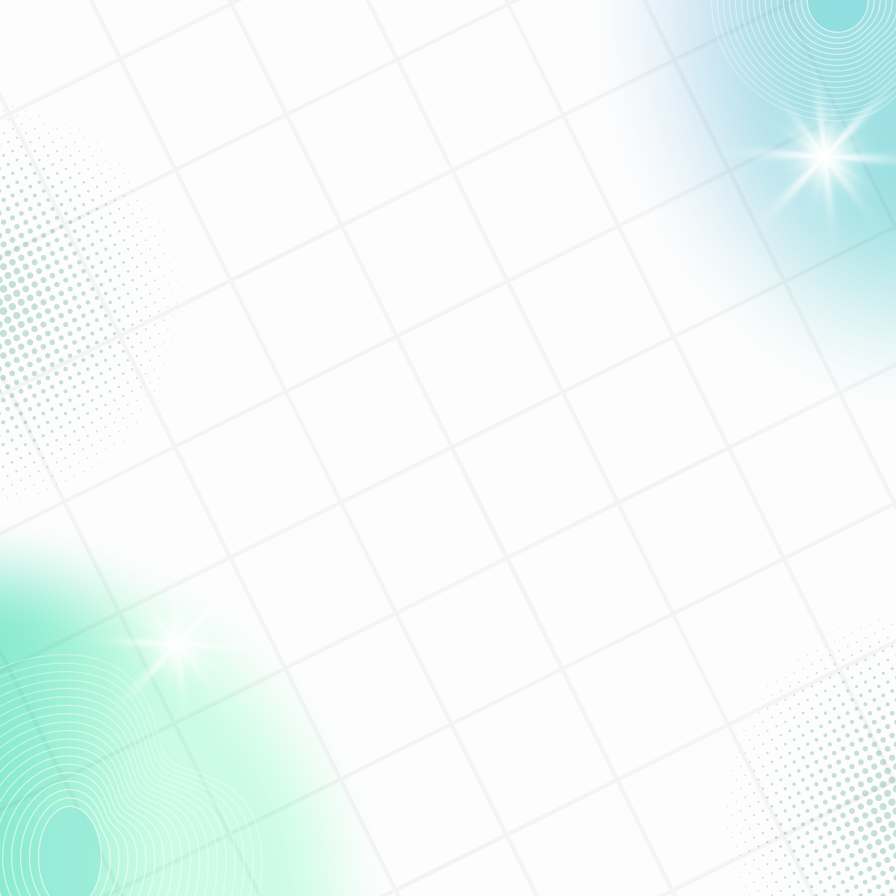
This background is drawn by a Shadertoy shader. Its source:

```glsl
const vec3 PAPER = vec3(0.992);
const vec3 SKY = vec3(0.76, 0.87, 0.95);
const vec3 TEAL = vec3(0.62, 0.88, 0.89);
const vec3 MINT = vec3(0.54, 0.92, 0.81);
const vec3 PALE_MINT = vec3(0.80, 0.99, 0.90);
const vec3 DOT_COLOR = vec3(0.77, 0.88, 0.85);
const vec3 TEAL_POOL = vec3(0.55, 0.87, 0.87);
const vec3 MINT_POOL = vec3(0.59, 0.92, 0.85);

const float GRID_ANGLE = 0.4616;
const float GRID_PITCH = 0.1382;
const vec2 GRID_ORIGIN = vec2(0.5043, 0.5009);
const float GRID_HALF_WIDTH = 0.0022;
const float GRID_SHADE = 0.036;

const float DOT_PITCH = 0.0111;
const float DOT_SIZE = 0.43;
const float CONTOUR_HALF_WIDTH = 0.0007;
const float CONTOUR_OPACITY = 0.6;

mat2 rotation(float angle) {
    float c = cos(angle), s = sin(angle);
    return mat2(c, s, -s, c);
}

// Soft-edged coverage of a signed distance
float coverage(float dist, float pixel) {
    return clamp(0.5 - dist / pixel, 0.0, 1.0);
}

float ellipseGlow(vec2 p, vec2 center, vec2 radii, float rim, float core) {
    return 1.0 - smoothstep(core, rim, length((p - center) / radii));
}

float tiltedGrid(vec2 p, float pixel) {
    vec2 q = rotation(-GRID_ANGLE) * (p - GRID_ORIGIN) / GRID_PITCH;
    vec2 toLine = abs(q - round(q)) * GRID_PITCH;
    float dist = min(toLine.x, toLine.y) - GRID_HALF_WIDTH;
    return coverage(dist, max(pixel, 0.0018));
}

// Dots shrink away from the center of their patch
float halftone(vec2 p, vec2 center, vec2 radii, float pixel) {
    vec2 q = rotation(-GRID_ANGLE) * p / DOT_PITCH;
    vec2 cellCenter = rotation(GRID_ANGLE) * (floor(q) + 0.5) * DOT_PITCH;
    float falloff = max(0.0, 1.0 - length((cellCenter - center) / radii));
    float dist = (length(fract(q) - 0.5) - DOT_SIZE * falloff) * DOT_PITCH;
    return coverage(dist, pixel) * smoothstep(0.0, 0.12, falloff);
}

// Nested rings between two ellipses, the outer one dented on one side.
// Returns ring coverage in x and inner pool coverage in y.
vec2 contours(vec2 p, vec2 center, vec2 inner, vec2 outer,
              vec2 dentDir, float dent, float count, float pixel) {
    vec2 d = p - center;
    float r = max(length(d), 1e-4);
    vec2 dir = d / r;
    float innerR = 1.0 / length(dir / inner);
    float outerR = 1.0 / length(dir / outer);
    outerR -= dent * exp(15.0 * (dot(dir, dentDir) - 1.0));
    float level = (r - innerR) / (outerR - innerR) * count;
    float slope = max(length(vec2(dFdx(level), dFdy(level))), 1e-4) / pixel;
    float dist = abs(level - round(level)) / slope - CONTOUR_HALF_WIDTH;
    float inside = step(-0.5, level) * step(level, count + 0.5);
    float fade = mix(1.0, 0.55, clamp(level / count, 0.0, 1.0));
    return vec2(coverage(dist, pixel) * inside * fade,
                coverage(level / slope, pixel));
}

float starburst(vec2 p, vec2 center, float size) {
    vec2 d = p - center;
    float a = atan(d.y, d.x);
    float ray = 0.5 + 0.3 * cos(8.0 * a) + 0.2 * cos(14.0 * a + 1.0);
    float reach = size * mix(0.68, 1.5, ray * ray * ray);
    return exp(-dot(d, d) / (reach * reach));
}

void mainImage(out vec4 fragColor, in vec2 fragCoord) {
    vec2 p = fragCoord / iResolution.y;
    float pixel = 1.0 / iResolution.y;
    vec3 color = PAPER;

    // Corner glows
    vec3 skyTone = mix(SKY, TEAL, smoothstep(0.70, 0.98, p.x));
    float skyGlow = ellipseGlow(p, vec2(1.042, 1.0), vec2(0.39, 0.462), 1.03, 0.42);
    color = mix(color, skyTone, skyGlow);
    vec3 mintTone = mix(MINT, PALE_MINT, smoothstep(-0.02, 0.21, p.x));
    float mintGlow = ellipseGlow(p, vec2(-0.026, -0.029), vec2(0.456, 0.443), 1.03, 0.72);
    color = mix(color, mintTone, mintGlow);

    // Halftone patches and grid
    float dots = halftone(p, vec2(-0.02, 0.66), vec2(0.24, 0.25), pixel);
    dots = max(dots, halftone(p, vec2(1.03, 0.10), vec2(0.245, 0.24), pixel));
    color = mix(color, DOT_COLOR, dots);
    color *= 1.0 - GRID_SHADE * tiltedGrid(p, pixel);

    // Contour rings with filled pools
    vec2 top = contours(p, vec2(0.935, 1.0), vec2(0.034, 0.036), vec2(0.141, 0.135),
                        vec2(0.67, -0.74), 0.015, 16.0, pixel);
    vec2 low = contours(p, vec2(0.078, 0.043), vec2(0.035, 0.057), vec2(0.215, 0.227),
                        vec2(0.70, 0.71), 0.068, 18.0, pixel);
    color = mix(color, TEAL_POOL, 0.8 * top.y);
    color = mix(color, MINT_POOL, 0.8 * low.y);
    color = mix(color, vec3(1.0), CONTOUR_OPACITY * max(top.x, low.x));

    // Star flares
    color = mix(color, vec3(1.0), starburst(p, vec2(0.9205, 0.8255), 0.046));
    color = mix(color, vec3(1.0), 0.92 * starburst(p, vec2(0.198, 0.281), 0.038));

    fragColor = vec4(color, 1.0);
}
```
